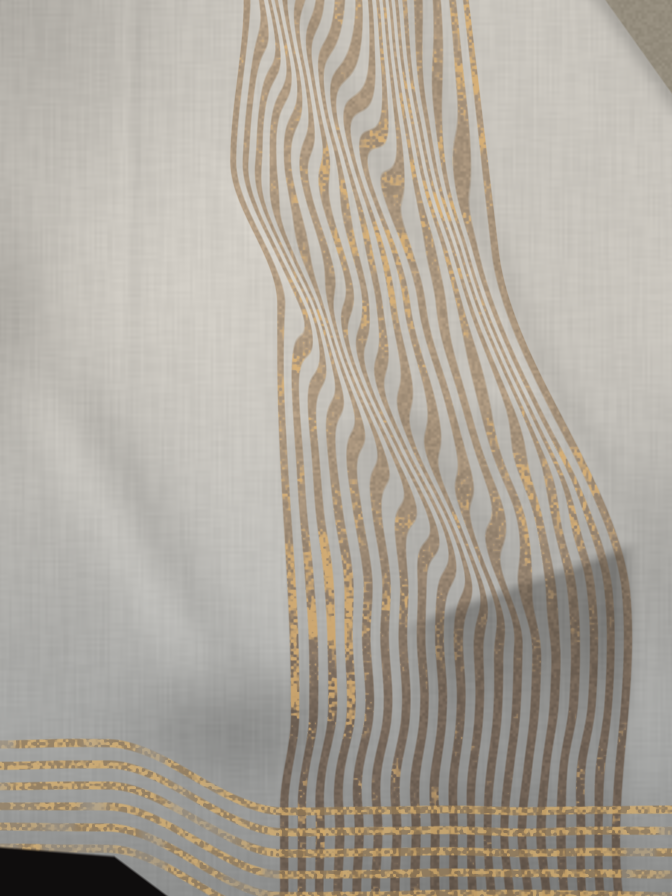
This texture is drawn by a Shadertoy shader. Its source:

```glsl
float hash(vec2 p) {
    vec3 q = fract(p.xyx * 0.1031);
    q += dot(q, q.yzx + 33.33);
    return fract((q.x + q.y) * q.z);
}

float noise(vec2 p) {
    vec2 i = floor(p), f = fract(p);
    f = f * f * (3.0 - 2.0 * f);
    return mix(mix(hash(i), hash(i + vec2(1, 0)), f.x),
               mix(hash(i + vec2(0, 1)), hash(i + vec2(1, 1)), f.x), f.y);
}

// Soft elliptical spot
float spot(vec2 p, vec2 centre, vec2 size) {
    vec2 d = (p - centre) / size;
    return exp(-dot(d, d));
}

// Fades in at a and out at b
float span(float v, float a, float b, float soft) {
    return smoothstep(a - soft, a + soft, v) * (1.0 - smoothstep(b - soft, b + soft, v));
}

// Antialiased stripes: covers the first "duty" of each unit
float stripes(float k, float duty) {
    float w = fwidth(k) * 0.7 + 0.02;
    return 1.0 - smoothstep(duty * 0.5 - w, duty * 0.5 + w, abs(fract(k) - 0.5));
}

// Dipole that squeezes the weave along a crease
float squeeze(float d, float width) {
    return d * exp(-d * d / (width * width));
}

// A lit ridge with a shadow on its right
float ridge(float d, float width) {
    float e = d / width;
    return exp(-e * e) - 1.1 * exp(-(e - 1.6) * (e - 1.6));
}

void mainImage(out vec4 fragColor, in vec2 fragCoord) {
    vec2 p = fragCoord / iResolution.xy;
    p.y = 1.0 - p.y;
    float x = p.x, y = p.y;
    float px = 1.0 / iResolution.x;
    float wobble = noise(p * vec2(9, 14)) - 0.5;

    // Signed distances to the diagonal creases
    float creaseA = x - 0.34 - 0.85 * (y - 0.2) + 0.012 * wobble;
    float creaseB = x - 0.40 - 0.68 * y + 0.012 * wobble;
    float creaseC = x - 0.57 - 0.25 * y - 0.55 * y * y + 0.012 * wobble;
    float aOn = span(y, 0.2, 0.66, 0.08);
    float bOn = 1.0 - smoothstep(0.16, 0.36, y);
    float cOn = 1.0 - smoothstep(0.45, 0.64, y);

    // Edges of the striped band
    float left = 0.362 - 0.02 * smoothstep(0.0, 0.18, y) + 0.07 * smoothstep(0.18, 0.34, y)
               + 0.02 * smoothstep(0.4, 0.78, y) - 0.016 * smoothstep(0.8, 0.9, y);
    float right = 0.698 + 0.16 * y + 0.135 * smoothstep(0.28, 0.66, y)
                - 0.065 * smoothstep(0.65, 1.0, y);
    float s = (x - left) / (right - left);
    float inner = smoothstep(0.0, 0.15, s) * (1.0 - smoothstep(0.85, 1.0, s));
    s += inner * (3.0 * aOn * squeeze(creaseA, 0.045) + 2.6 * bOn * squeeze(creaseB, 0.04)
                + 2.8 * cOn * squeeze(creaseC, 0.05) + 0.025 * wobble);
    float k = s * 18.5;
    float band = smoothstep(-0.1, 0.1, k) * (1.0 - smoothstep(18.4, 18.6, k));
    float warp = stripes(k + 0.25, 0.47) * band;

    // Border stripes across the bottom
    float border = 0.818 + 0.075 * smoothstep(0.16, 0.42, x) + 0.004 * wobble;
    float row = (y - border) / 0.0235;
    float weft = stripes(row, 0.38) * span(row, 0.0, 6.0, 0.05);
    weft *= mix(0.5 + 0.5 * smoothstep(0.25, 0.6, noise(vec2(x * 22.0, floor(row) * 7.0))), 1.0, band);

    // Cloth tint, warm above and cool below
    vec3 cloth = mix(vec3(0.78, 0.765, 0.735), vec3(0.70, 0.705, 0.70), smoothstep(0.3, 0.95, y));
    float light = 1.0 - 0.12 * spot(p, vec2(0.0, 0.0), vec2(0.25, 0.2));
    light += 0.04 * spot(p, vec2(0.28, 0.34), vec2(0.15, 0.25));
    light -= 0.13 * spot(p, vec2(0.0, 0.34), vec2(0.07, 0.12));
    light -= 0.10 * spot(p, vec2(0.02, 0.74), vec2(0.22, 0.14));
    light -= 0.20 * spot(p, vec2(0.36, 0.81), vec2(0.16, 0.065));
    light -= 0.13 * spot(p, vec2(1.0, 0.66), vec2(0.12, 0.18));
    light -= 0.22 * smoothstep(0.76, 1.02, y);
    light += 0.05 * (noise(p * vec2(5, 4) + 3.0) - 0.5);

    // Creases on the plain side and through the band
    light += 0.05 * ridge(x - 0.06 - 0.75 * (y - 0.45), 0.045) * span(y, 0.42, 0.74, 0.08);
    light += 0.025 * ridge(x - 0.19 + 0.03 * y, 0.012) * (1.0 - smoothstep(0.25, 0.5, y));
    light += 0.05 * (aOn * ridge(creaseA, 0.025) + bOn * ridge(creaseB, 0.025)
                   + cOn * ridge(creaseC, 0.03));

    // Shadow seen through the lower band
    float veil = smoothstep(-0.006, 0.012, y - 0.69 + 0.265 * (x - 0.625))
               * smoothstep(0.57, 0.68, x) * (1.0 - smoothstep(0.91, 0.96, x))
               * (1.0 - 0.75 * smoothstep(0.68, 0.88, y));
    light -= 0.24 * veil + 0.05 * band * smoothstep(0.46, 0.5, y + 0.1 * (x - 0.5));
    light += 0.035 * (noise(p * vec2(260, 22)) - 0.5) + 0.025 * (noise(p * vec2(40, 300)) - 0.5);
    vec3 col = cloth * light;

    // Metallic thread: tan base with clustered gold glints
    float glow = 0.75 * spot(p, vec2(0.47, 0.69), vec2(0.13, 0.11))
               + 0.6 * spot(p, vec2(0.82, 0.55), vec2(0.11, 0.09))
               + 0.45 * spot(p, vec2(0.58, 0.25), vec2(0.12, 0.12))
               + 0.4 * spot(p, vec2(0.70, 0.06), vec2(0.08, 0.14))
               + 0.45 * spot(p, vec2(0.42, 0.46), vec2(0.06, 0.1));
    float patches = noise(vec2(x * 16.0 + floor(k) * 0.7, (y - 0.35 * x) * 32.0));
    float grain = noise(p * vec2(230, 306));
    float glint = smoothstep(0.52, 0.8, glow * 0.55 + patches * 0.5 + grain * 0.4 - 0.12);
    vec3 thread = mix(vec3(0.66, 0.575, 0.475), vec3(0.49, 0.42, 0.36), smoothstep(0.5, 0.85, y));
    thread *= 0.35 + 0.65 * light + 0.16 * (grain - 0.5);
    thread = mix(thread, vec3(0.88, 0.70, 0.43), glint * (1.0 - 0.65 * veil) * 0.8);
    col = mix(col, thread, warp * 0.92);
    vec3 weftGold = mix(vec3(0.58, 0.48, 0.34), vec3(0.84, 0.68, 0.42), smoothstep(0.3, 0.75, grain));
    col = mix(col, weftGold, weft * 0.8);

    // Backdrop at the top right and dark floor below the hem
    float corner = x - 0.9 - 0.95 * y;
    col *= 1.0 - 0.15 * spot(vec2(corner, 0), vec2(0), vec2(0.02));
    col = mix(col, vec3(0.58, 0.55, 0.49) + 0.05 * (grain - 0.5), smoothstep(-px, 2.0 * px, corner));
    float hem = y - 0.945 - 0.06 * x - 0.5 * max(x - 0.17, 0.0);
    col = mix(col, vec3(0.06, 0.05, 0.05), smoothstep(-px, 2.0 * px, hem));
    fragColor = vec4(col, 1.0);
}
```
